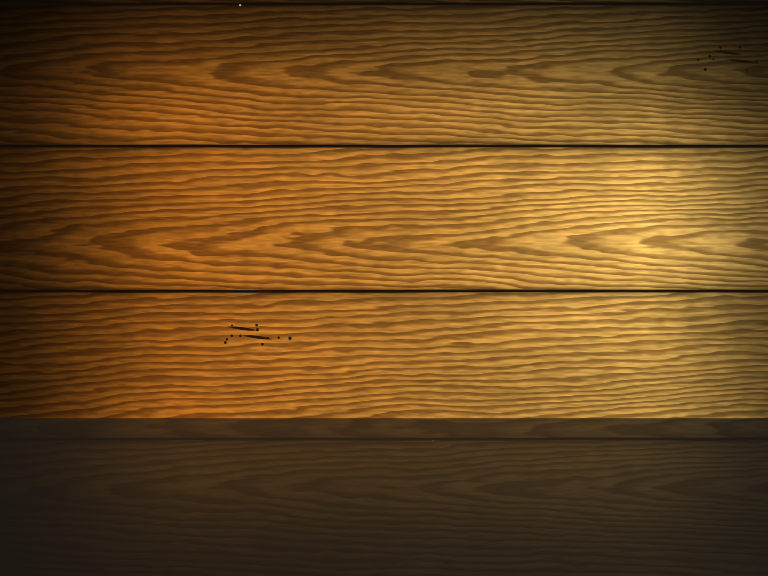
This texture is drawn by a Shadertoy shader. Its source:

```glsl
#define RING_DENSITY 68.0
#define ARCH_RATE 6.2
#define ARCH_ROUNDNESS 0.024
#define GRAIN_STRENGTH 0.78
#define PORE_STRENGTH 0.38
#define SEAM_WIDTH 0.0022
#define PANEL_TOP 0.274
#define PANEL_OPACITY 0.80
#define GLOW_CENTER vec2(1.15, 0.59)
#define GLOW_STRENGTH 0.30

float hash(vec2 p) {
    return fract(sin(dot(p, vec2(127.1, 311.7))) * 43758.5453);
}

float noise(vec2 p) {
    vec2 i = floor(p), f = fract(p);
    f = f * f * (3.0 - 2.0 * f);
    return mix(mix(hash(i), hash(i + vec2(1, 0)), f.x),
               mix(hash(i + vec2(0, 1)), hash(i + vec2(1, 1)), f.x), f.y);
}

float fbm(vec2 p) {
    float sum = 0.0, amp = 0.5;
    for (int i = 0; i < 4; i++) {
        sum += amp * noise(p);
        p = p * 2.03 + 17.3;
        amp *= 0.5;
    }
    return sum;
}

float seamHeight(float n) {
    return 0.993 - 0.244 * n - 0.0026 * n * n;
}

// Nested arches that open to the right around each board's axis
float growthRings(vec2 p, float board) {
    float axis = board < 1.0 ? 1.05 : board < 2.0 ? 0.878
               : board < 3.0 ? 0.575 : board < 4.0 ? 0.253 : 0.15;
    float seed = board * 13.7;
    float dy = p.y - axis + 0.022 * (fbm(vec2(p.x * 3.0, p.y * 9.0) + seed) - 0.47);
    float spread = sqrt(dy * dy + ARCH_ROUNDNESS * ARCH_ROUNDNESS);
    float drift = ARCH_RATE * p.x * mix(0.45, 1.0, exp(-dy * dy * 180.0));
    float wobble = 1.3 * fbm(p * vec2(7.0, 30.0) + seed)
                 + 0.28 * noise(p * vec2(35.0, 190.0));
    float phase = fract(spread * RING_DENSITY - drift + wobble + seed);
    return smoothstep(0.25, 0.72, phase) * (1.0 - smoothstep(0.84, 1.0, phase));
}

// Short slits with scattered worm holes
float blemish(vec2 p, vec2 center, float seed) {
    vec2 q = p - center;
    float mask = 0.0;
    for (int i = 0; i < 2; i++) {
        float side = float(i) * 2.0 - 1.0;
        vec2 d = q - side * vec2(0.013, -0.0075);
        d.y += 0.13 * d.x;
        float slit = length(d / vec2(0.027, 0.0027));
        mask = max(mask, 1.0 - smoothstep(0.55, 1.15, slit));
    }
    for (int i = 0; i < 11; i++) {
        vec2 key = vec2(float(i), seed);
        vec2 spot = (vec2(hash(key), hash(key + 5.3)) - 0.5) * vec2(0.15, 0.045);
        float radius = mix(0.0015, 0.0032, hash(key + 9.1));
        mask = max(mask, 1.0 - smoothstep(radius * 0.5, radius * 1.3, length(q - spot)));
    }
    return mask;
}

float illumination(vec2 uv) {
    float left = mix(0.26, 1.0, smoothstep(-0.04, 0.28, uv.x));
    float right = 1.0 - 0.5 * smoothstep(0.82, 1.04, uv.x);
    float top = mix(0.36, 1.0, smoothstep(1.02, 0.76, uv.y));
    float corner = 1.0 - 0.38 * smoothstep(0.65, 1.0, uv.x) * smoothstep(0.68, 0.92, uv.y);
    return left * right * top * corner;
}

void mainImage(out vec4 fragColor, in vec2 fragCoord) {
    vec2 uv = fragCoord / iResolution.xy;
    vec2 p = fragCoord / iResolution.y;

    // Boards and the gaps between them
    float board = 0.0, seam = 0.0, seamShade = 0.0;
    for (int i = 0; i < 4; i++) {
        float d = p.y - seamHeight(float(i)) + 0.001 * (noise(vec2(p.x * 9.0, float(i))) - 0.5);
        board += step(d, 0.0);
        seam = max(seam, 1.0 - smoothstep(SEAM_WIDTH * 0.5, SEAM_WIDTH * 1.6, abs(d)));
        seamShade = max(seamShade, exp(-abs(d) * 130.0));
    }

    // Wood colour, rings and pores
    vec3 wood = mix(vec3(0.70, 0.40, 0.11), vec3(0.80, 0.62, 0.30), smoothstep(0.1, 0.95, uv.x));
    float rings = growthRings(p, board);
    float pores = noise(p * vec2(24.0, 300.0) + board * 31.0);
    float fibre = noise(p * vec2(75.0, 370.0));
    float ink = rings * GRAIN_STRENGTH * mix(0.55, 1.0, pores);
    wood = mix(wood, wood * vec3(0.49, 0.43, 0.38), ink);
    wood *= 1.0 + PORE_STRENGTH * (0.55 * pores + 0.45 * fibre - 0.5);
    wood *= 0.86 + 0.28 * fbm(p * vec2(4.0, 16.0) + board * 7.0);

    // Light pool and edge shading
    vec2 g = (p - GLOW_CENTER) / vec2(0.30, 0.13);
    wood *= illumination(uv);
    wood += wood * vec3(0.9, 1.0, 1.25) * GLOW_STRENGTH * exp(-dot(g, g));

    // Gaps, wear and tiny chips
    wood *= 1.0 - 0.38 * seamShade;
    wood = mix(wood, vec3(0.06, 0.045, 0.03), 0.9 * seam);
    float wear = max(blemish(p, vec2(1.276, 0.901), 2.0), blemish(p, vec2(0.434, 0.422), 7.0));
    wood = mix(wood, vec3(0.09, 0.05, 0.03), 0.85 * wear);
    float chip = min(length(p - vec2(0.417, 0.991)), length(p - vec2(0.752, 0.234)));
    wood = mix(wood, vec3(0.75, 0.6, 0.35), 1.0 - smoothstep(0.001, 0.003, chip));

    // Translucent dark panel along the bottom
    float sides = smoothstep(0.0, 0.3, uv.x) * smoothstep(1.04, 0.72, uv.x);
    vec3 tint = mix(vec3(0.115, 0.10, 0.085), vec3(0.19, 0.145, 0.095),
                    sides * smoothstep(-0.03, 0.26, p.y));
    vec3 panel = mix(wood * mix(0.55, 1.0, smoothstep(0.0, 0.25, p.y)), tint, PANEL_OPACITY);
    float edge = 0.75 / iResolution.y;
    vec3 color = mix(panel, wood, smoothstep(PANEL_TOP - edge, PANEL_TOP + edge, p.y));
    fragColor = vec4(clamp(color, 0.0, 1.0), 1.0);
}
```
